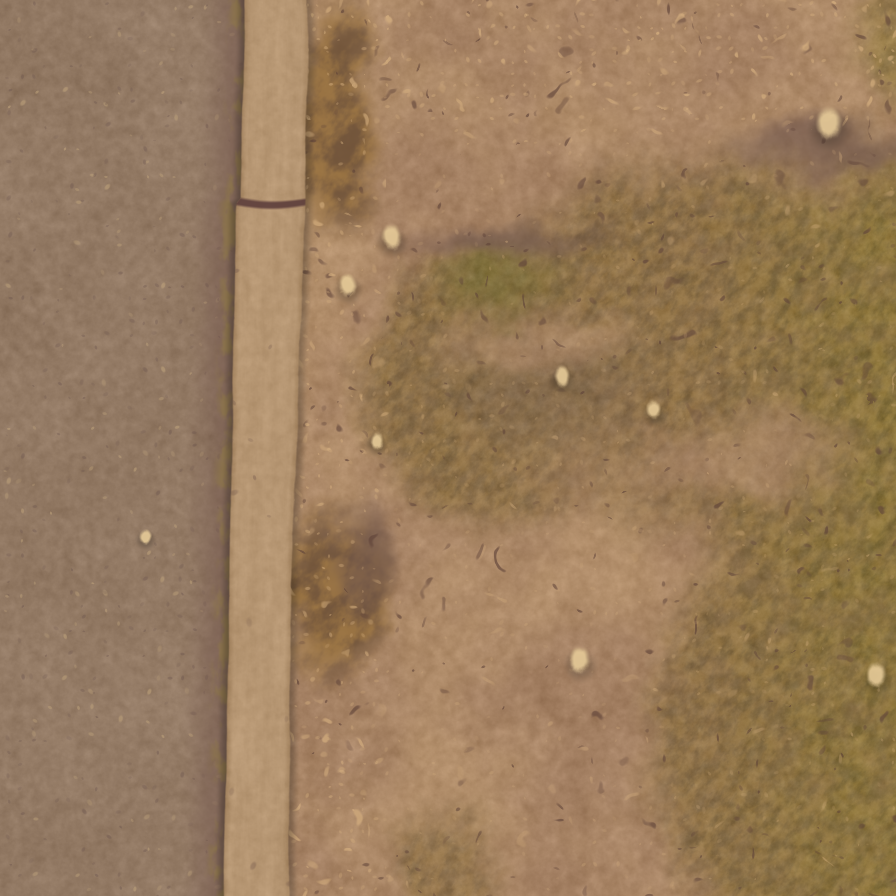
Write a WebGL 2 fragment shader that draws this texture.

```glsl
#version 300 es
precision highp float;

uniform vec2 u_resolution;
out vec4 fragColor;

vec2 hash2(vec2 p) {
    vec3 q = fract(p.xyx * vec3(0.1031, 0.1030, 0.0973));
    q += dot(q, q.yzx + 33.33);
    return fract((q.xx + q.yz) * q.zy);
}

float corner(vec2 i, vec2 f, vec2 o) {
    return dot(hash2(i + o) * 2.0 - 1.0, f - o);
}

float gradientNoise(vec2 p) {
    vec2 i = floor(p), f = fract(p), o = vec2(1, 0);
    vec2 u = f * f * (3.0 - 2.0 * f);
    return mix(mix(corner(i, f, o.yy), corner(i, f, o), u.x),
               mix(corner(i, f, o.yx), corner(i, f, o.xx), u.x), u.y);
}

float fbm(vec2 p) {
    float sum = 0.0, amp = 1.0;
    for (int i = 0; i < 4; i++) {
        sum += amp * gradientNoise(p);
        p = mat2(1.6, 1.2, -1.2, 1.6) * p + 7.3;
        amp *= 0.55;
    }
    return sum;
}

// Soft ellipse: 1 inside, 0 outside
float blob(vec2 p, float x, float y, float rx, float ry, float soft) {
    return 1.0 - smoothstep(1.0 - soft, 1.0 + soft, length((p - vec2(x, y)) / vec2(rx, ry)));
}

// Randomly turned flecks, one candidate per grid cell
float flecks(vec2 p, float scale, float density) {
    vec2 cell = floor(p * scale), r = hash2(cell + 19.0), s = hash2(cell + 71.0);
    vec2 d = fract(p * scale) - mix(vec2(0.32), vec2(0.68), r);
    float c = cos(s.x * 3.14), n = sin(s.x * 3.14);
    d = mat2(c, n, -n, c) * d;
    float shape = 1.0 - smoothstep(0.45, 1.2, length(d * vec2(1.0, 1.6)) / mix(0.12, 0.29, r.y));
    return shape * step(s.y, density) * (0.4 + 0.6 * r.x);
}

void main() {
    vec2 p = gl_FragCoord.xy / u_resolution;
    float aa = 1.2 / u_resolution.y;
    float broad = fbm(p * 7.0), medium = fbm(p * 27.0 + 4.0), fine = fbm(p * 85.0 + 13.0);
    vec2 w = p + 0.035 * vec2(fbm(p * 11.0 + 31.0), fbm(p * 11.0 + 57.0));

    // Bare soil
    vec3 color = mix(vec3(0.64, 0.50, 0.385), vec3(0.70, 0.56, 0.42), smoothstep(-0.5, 0.5, broad));
    color += 0.055 * (medium + fine);

    // Grass, with worn patches cut out of it
    float grass = blob(w, 0.56, 0.57, 0.15, 0.16, 0.22);
    grass = max(grass, blob(w, 0.80, 0.61, 0.25, 0.21, 0.2));
    grass = max(grass, blob(w, 0.99, 0.48, 0.20, 0.34, 0.2));
    grass = max(grass, blob(w, 0.93, 0.17, 0.20, 0.25, 0.18));
    grass = max(grass, 0.8 * blob(w, 0.50, 0.04, 0.06, 0.055, 0.5));
    grass = max(grass, 0.7 * blob(w, 1.0, 0.95, 0.055, 0.06, 0.5));
    grass *= 1.0 - 0.75 * blob(w, 0.60, 0.62, 0.09, 0.025, 0.6);
    grass *= 1.0 - 0.8 * blob(w, 0.83, 0.49, 0.10, 0.045, 0.6);
    grass *= 1.0 - 0.5 * blob(w, 0.69, 0.47, 0.09, 0.06, 0.7);
    grass *= clamp(0.88 + 0.35 * medium, 0.0, 1.0);
    float blades = fbm(mat2(0.8, 0.6, -0.6, 0.8) * p * vec2(70, 42));
    vec3 turf = mix(vec3(0.46, 0.37, 0.24), vec3(0.59, 0.47, 0.29), smoothstep(-0.6, 0.5, blades + 0.4 * medium));
    turf += vec3(-0.01, 0.015, -0.04) * smoothstep(0.75, 1.0, p.x);
    turf = mix(turf, vec3(0.47, 0.43, 0.21), 0.65 * blob(w, 0.56, 0.69, 0.06, 0.05, 0.6));
    turf = mix(turf, vec3(0.48, 0.39, 0.30), 0.5 * blob(w, 0.60, 0.57, 0.10, 0.055, 0.6));
    color = mix(color, turf + 0.07 * fine, grass);

    // Weeds beside the curb and shaded turf rims
    float weeds = max(blob(w, 0.375, 0.87, 0.045, 0.11, 0.4), blob(w, 0.375, 0.335, 0.05, 0.085, 0.4));
    color = mix(color, mix(vec3(0.42, 0.31, 0.21), vec3(0.59, 0.44, 0.24), smoothstep(-0.5, 0.4, medium + 0.5 * blades)), 0.85 * weeds);
    float rim = max(blob(w, 0.56, 0.73, 0.09, 0.018, 0.7), blob(w, 0.93, 0.835, 0.10, 0.022, 0.7));
    rim = max(rim, blob(w, 0.40, 0.38, 0.025, 0.05, 0.7));
    color = mix(color, vec3(0.43, 0.33, 0.30), 0.6 * rim);

    // Pale chips and dark crumbs, thickest at the top and by the curb
    float litter = max(smoothstep(0.79, 0.94, p.y + 0.08 * broad), 0.8 - 0.8 * smoothstep(0.39, 0.45, p.x));
    float chips = flecks(w, 43.0, 0.08 + 0.36 * litter) + 0.7 * flecks(p + 0.37, 78.0, 0.14 + 0.22 * litter);
    color = mix(color, vec3(0.37, 0.26, 0.22), 0.65 * flecks(w + 0.71, 50.0, 0.12 + 0.18 * max(litter, grass)));
    color = mix(color, vec3(0.84, 0.69, 0.50), min(1.0, chips) * (0.4 + 0.35 * litter));

    // Asphalt with a mossy gutter
    float bend = 0.005 * gradientNoise(vec2(p.y * 9.0, 3.0)) + 0.0015 * medium;
    float left = mix(0.250, 0.268, p.y) + 0.005 * smoothstep(0.772, 0.78, p.y) + bend * 0.6;
    float right = 0.323 + 0.019 * smoothstep(0.2, 0.9, p.y) + bend;
    vec3 asphalt = vec3(0.575, 0.477, 0.392) + 0.03 * broad + 0.025 * medium + 0.055 * fine;
    asphalt = mix(asphalt, vec3(0.76, 0.65, 0.49), 0.55 * flecks(p, 64.0, 0.13));
    asphalt = mix(asphalt, vec3(0.43, 0.34, 0.31), 0.45 * flecks(p + 0.23, 73.0, 0.2));
    asphalt = mix(asphalt, vec3(0.46, 0.35, 0.31), 0.65 * smoothstep(left - 0.055, left, p.x + 0.012 * medium));
    float moss = smoothstep(left - 0.025, left - 0.008, p.x) * smoothstep(-0.1, 0.35, fbm(p * vec2(45, 24)));
    asphalt = mix(asphalt, vec3(0.56, 0.47, 0.28), 0.7 * moss);
    color = mix(color, asphalt, 1.0 - smoothstep(left - aa, left + aa, p.x));

    // Curb with contact shade, grain and joint
    float outside = max(left - p.x, p.x - right);
    color *= 1.0 - 0.24 * (1.0 - smoothstep(0.0, 0.012, outside));
    vec3 curb = vec3(0.715, 0.59, 0.45) + 0.04 * fbm(p * vec2(65, 9)) + 0.04 * fine;
    curb -= 0.06 * smoothstep(-0.007, 0.0, outside);
    curb = mix(curb, vec3(0.48, 0.37, 0.31), 0.5 * flecks(p, 48.0, 0.08));
    float joint = abs(p.y - 0.775 + 0.004 * sin((p.x - left) * 40.0));
    curb = mix(curb, vec3(0.36, 0.24, 0.23), 0.9 - 0.9 * smoothstep(0.002, 0.006, joint));
    color = mix(color, curb, 1.0 - smoothstep(-aa, aa, outside));

    // Larger pale stones: position and radius
    vec3 stones[9] = vec3[9](vec3(0.627, 0.58, 0.011), vec3(0.437, 0.736, 0.013), vec3(0.388, 0.682, 0.012),
        vec3(0.421, 0.508, 0.009), vec3(0.163, 0.401, 0.008), vec3(0.648, 0.264, 0.014),
        vec3(0.978, 0.247, 0.013), vec3(0.73, 0.543, 0.01), vec3(0.925, 0.863, 0.017));
    for (int i = 0; i < 9; i++) {
        vec2 d = (p - stones[i].xy + 0.003 * vec2(medium, fine)) / stones[i].z;
        color *= 0.8 + 0.2 * smoothstep(0.5, 1.6, length(d + vec2(0, 0.5)));
        color = mix(color, vec3(0.91, 0.80, 0.60), 0.9 - 0.9 * smoothstep(0.5, 1.1, length(d * vec2(1.2, 0.9))));
    }
    fragColor = vec4(clamp(color, 0.0, 1.0), 1.0);
}
```
